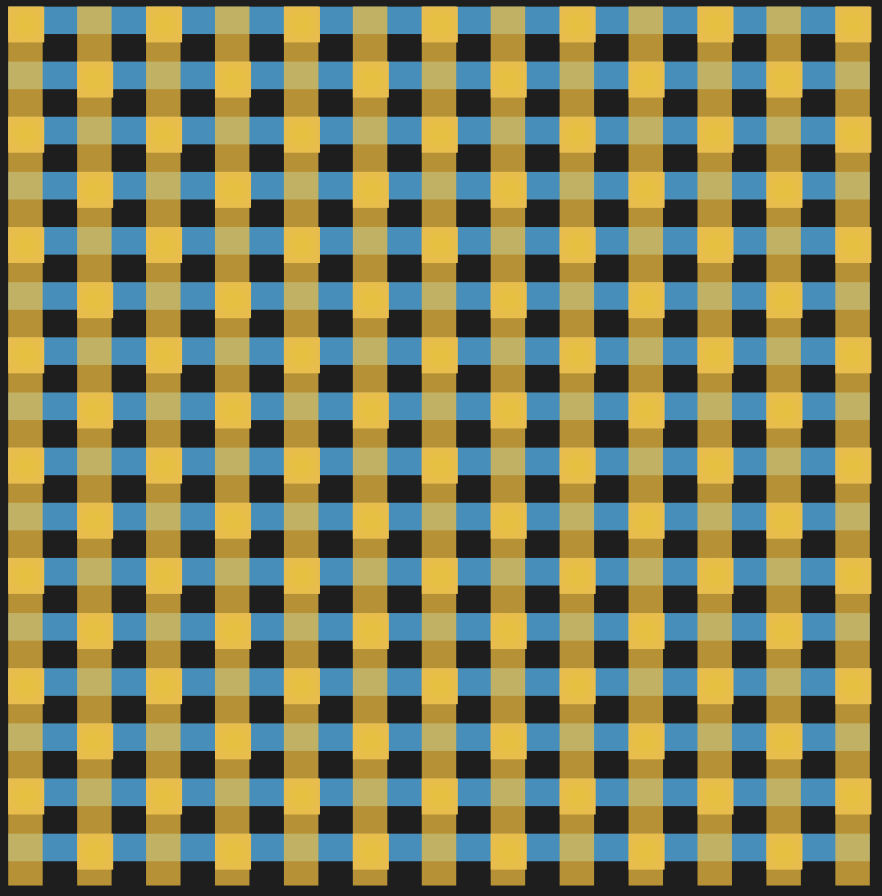
A WebGL 2 fragment shader for this pattern:

```glsl
#version 300 es
precision highp float;
// Woven check: blue bands on black crossed by ochre columns, with a gold
// square on every other crossing. Cells are counted from the top left;
// each cell holds one band, one column and possibly one square.

uniform vec2 u_resolution;
out vec4 fragColor;

// Smoothed coverage of the interval from lo to hi, edge width w.
float span(float x, float lo, float hi, float w) {
    return clamp((x - lo) / w + 0.5, 0.0, 1.0) * clamp((hi - x) / w + 0.5, 0.0, 1.0);
}

void main() {
    vec2 uv = gl_FragCoord.xy / u_resolution;
    uv.y = 1.0 - uv.y;

    // Grid of cells, each split a quarter before its corner so edges stay inside
    vec2 pitch = vec2(0.07815, 0.06155);
    vec2 grid = (uv - vec2(0.0093, 0.0072)) / pitch;
    vec2 pixel = 1.0 / (u_resolution * pitch);
    vec2 cell = floor(grid + 0.25);
    vec2 local = grid - cell;

    // Bands, columns and the limits of the cloth
    float across = span(grid.x, 0.0, 12.5, pixel.x);
    float down = span(grid.y, 0.0, 15.94, pixel.y);
    float band = span(local.y, 0.0, 0.5, pixel.y) * across * down;
    float column = span(local.x, 0.0, 0.5, pixel.x) * down;

    vec3 black = vec3(0.118);
    vec3 blue = vec3(0.28, 0.56, 0.73);
    vec3 ochre = vec3(0.715, 0.57, 0.21);
    vec3 straw = vec3(0.757, 0.695, 0.395);
    vec3 color = mix(mix(black, blue, band), mix(ochre, straw, band), column);

    // Gold squares on alternate crossings, a little larger than the crossing
    vec2 size = vec2(0.523, 0.652);
    float square = span(local.x, 0.0, size.x, pixel.x) * span(local.y, 0.0, size.y, pixel.y);
    square *= (1.0 - mod(cell.x + cell.y, 2.0)) * down;

    // Slightly paler gold toward the rim
    float rim = smoothstep(0.1, 0.65, length(local / size - 0.5));
    vec3 gold = mix(vec3(0.9, 0.755, 0.255), vec3(0.91, 0.74, 0.31), rim);
    color = mix(color, gold, square);

    fragColor = vec4(color, 1.0);
}
```
